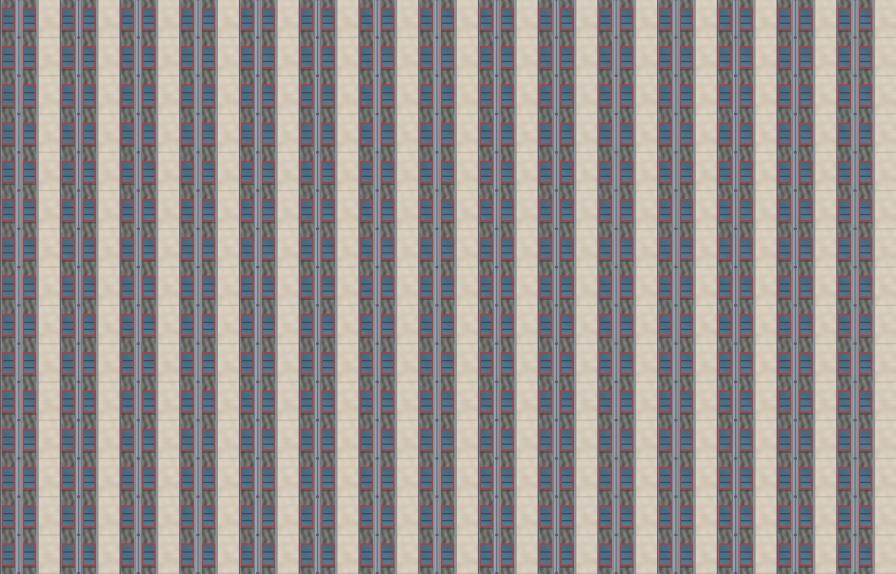
Reproduce this pattern procedurally as a Shadertoy shader.

```glsl
// Tower facade: paired red-framed windows over fluted panels, between stone piers.
const vec2 REPEATS = vec2(15.0, 15.0);      // bays across, floors down
const vec2 CELL_SHIFT = vec2(0.17, 0.10);   // puts the cell border inside plain areas
const vec2 LEFT_BAY = vec2(0.025, 0.255);   // horizontal extents inside one cell
const vec2 RIGHT_BAY = vec2(0.375, 0.610);
const vec2 GLAZING = vec2(0.21, 0.80);      // vertical extent of the windows
const vec2 FRAME = vec2(0.028, 0.042);
const float PIER_START = 0.65;
const float MULLION = 0.315;
const float JOINT_Y = 0.02;
const vec2 STAIN_GRID = vec2(5.0, 4.0);     // whole numbers, so the stains wrap
const float STAIN = 0.075;
const float FLUTING = 0.11;
const float TAU = 6.2831853;

const vec3 STONE = vec3(0.835, 0.793, 0.728);
const vec3 JOINT = vec3(0.71, 0.67, 0.59);
const vec3 PANEL = vec3(0.42, 0.42, 0.405);
const vec3 GLASS = vec3(0.315, 0.44, 0.52);
const vec3 BAR = vec3(0.20, 0.27, 0.35);
const vec3 RED = vec3(0.63, 0.27, 0.29);
const vec3 METAL = vec3(0.58, 0.61, 0.645);
const vec3 METAL_DARK = vec3(0.37, 0.37, 0.42);

// Box-filtered coverage of the interval [a, b]; w is the pixel width.
float band(float x, float a, float b, float w) {
    return clamp((x - a) / w + 0.5, 0.0, 1.0) - clamp((x - b) / w + 0.5, 0.0, 1.0);
}

float line(float x, float center, float width, float w) {
    return band(x, center - 0.5 * width, center + 0.5 * width, w);
}

vec2 hash2(vec2 p) {
    return fract(sin(vec2(dot(p, vec2(127.1, 311.7)), dot(p, vec2(269.5, 183.3)))) * 4375.85);
}

// Distance to the nearest feature point on a wrapping grid.
float cellular(vec2 p, vec2 period) {
    vec2 id = floor(p);
    float nearest = 2.0;
    for (int j = -1; j <= 1; j++)
    for (int i = -1; i <= 1; i++) {
        vec2 g = id + vec2(i, j);
        nearest = min(nearest, length(g + hash2(mod(g, period)) - p));
    }
    return nearest;
}

vec3 stone(vec2 p, vec2 px) {
    float blotch = cellular(fract(p) * STAIN_GRID, STAIN_GRID) - 0.45;
    float grain = sin(TAU * (3.0 * p.x + p.y)) * sin(TAU * (2.0 * p.y - p.x));
    vec3 c = STONE - STAIN * blotch * vec3(0.8, 1.0, 1.25) + 0.012 * grain;
    c = mix(c, JOINT, 0.55 * line(p.y, JOINT_Y, 0.035, px.y));
    return mix(c, JOINT, 0.14 * line(p.y, 0.53, 0.03, px.y));
}

vec3 panel(vec2 p) {
    float folds = sin(TAU * (9.0 * p.x + 0.22 * sin(TAU * 2.0 * p.y)));
    folds += 0.6 * sin(TAU * (5.0 * p.x - p.y)) * cos(TAU * 3.0 * p.y);
    return PANEL + FLUTING * folds * vec3(0.55, 0.58, 0.52);
}

// Fluted panel with a framed, barred window in one bay.
vec3 bay(vec2 p, vec2 xs, vec2 px) {
    vec3 c = panel(p);
    float sill = line(p.y, GLAZING.x - 0.025, 0.05, px.y);
    c = mix(c, PANEL * 0.68, 0.7 * sill);
    float outer = band(p.x, xs.x, xs.y, px.x) * band(p.y, GLAZING.x, GLAZING.y, px.y);
    float inner = band(p.x, xs.x + FRAME.x, xs.y - FRAME.x, px.x)
                * band(p.y, GLAZING.x + FRAME.y, GLAZING.y - FRAME.y, px.y);
    float height = (p.y - GLAZING.x) / (GLAZING.y - GLAZING.x);
    vec3 glass = GLASS + 0.05 * (0.5 - height) + 0.015 * sin(TAU * (2.0 * p.x + p.y));
    for (int i = 1; i <= 2; i++) {
        float y = mix(GLAZING.x, GLAZING.y, float(i) * 0.31);
        glass = mix(glass, BAR, 0.85 * line(p.y, y, 0.035, px.y));
    }
    return mix(mix(c, RED, outer), glass, inner);
}

// Continuous metal column between the two bays, with a bracket at each floor.
vec3 column(vec2 p, vec2 px) {
    vec3 c = METAL + 0.025 * sin(TAU * 8.0 * p.x);
    float ribs = line(p.x, MULLION, 0.018, px.x)
               + line(p.x, LEFT_BAY.y + 0.006, 0.014, px.x)
               + line(p.x, RIGHT_BAY.x - 0.006, 0.014, px.x);
    c = mix(c, METAL_DARK, 0.85 * min(ribs, 1.0));
    float bracket = line(p.x, MULLION, 0.055, px.x) * line(p.y, JOINT_Y, 0.06, px.y);
    return mix(c, METAL_DARK * 0.8, 0.7 * bracket);
}

void mainImage(out vec4 fragColor, in vec2 fragCoord) {
    vec2 px = REPEATS / iResolution.xy;
    vec2 p = fract(fragCoord * px + CELL_SHIFT) - CELL_SHIFT;

    // Stone pier and the shaded returns beside it
    vec3 c = stone(p, px);
    c = mix(c, METAL * 0.94, band(p.x, RIGHT_BAY.y, PIER_START, px.x));
    c = mix(c, METAL_DARK, band(p.x, 0.0, LEFT_BAY.x, px.x));

    // Window bays and the column that separates them
    c = mix(c, bay(p, LEFT_BAY, px), band(p.x, LEFT_BAY.x, LEFT_BAY.y, px.x));
    c = mix(c, bay(p, RIGHT_BAY, px), band(p.x, RIGHT_BAY.x, RIGHT_BAY.y, px.x));
    c = mix(c, column(p, px), band(p.x, LEFT_BAY.y, RIGHT_BAY.x, px.x));
    fragColor = vec4(clamp(c, 0.0, 1.0), 1.0);
}
```
